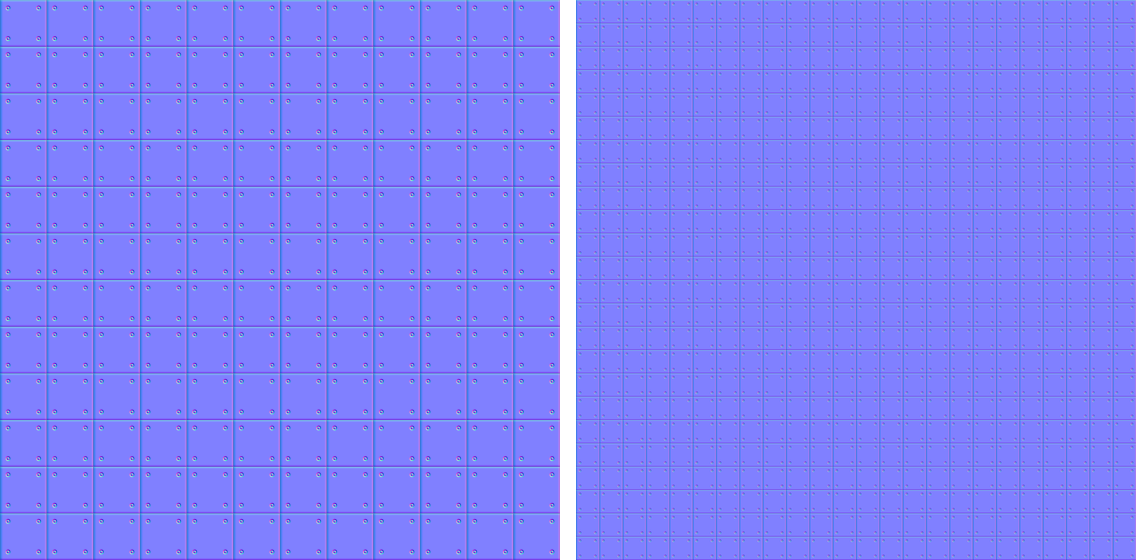
Left, the tile; right, the same tile 2 across and 2 down.
A WebGL 2 fragment shader for this texture map:

```glsl
#version 300 es
precision highp float;
// Tangent-space normal map of square riveted metal panels, 12 by 12.
// Bevel and rivet slopes are summed per panel, turned into a unit normal
// and averaged over a few subsamples to smooth the edges.

uniform vec2 u_resolution;
out vec4 fragColor;

const float PI = 3.14159265;
const float PANELS = 12.0;
const int SUBSAMPLES = 3;

// Bevel widths and peak slopes, in panel units
const float LEFT_WIDTH = 0.070;
const float RIGHT_WIDTH = 0.052;
const float TOP_WIDTH = 0.050;
const float BOTTOM_WIDTH = 0.046;
const float LEFT_SLOPE = 1.05;
const float EDGE_SLOPE = 0.95;

// Dark joint between neighbouring panels
const float SEAM_HALF_WIDTH = 0.008;
const vec3 SEAM_COLOR = vec3(0.30, 0.32, 0.72);

// Rivets: a domed head inside a sunken ring
const float RIVET_INSET = 0.172;
const float RIVET_RADIUS = 0.058;
const float RIVET_SLOPE = 1.5;

// Slope that is steepest at the panel edge and eases to flat inside
float bevelSlope(float edgeDistance, float width, float peak) {
    float t = clamp(1.0 - edgeDistance / width, 0.0, 1.0);
    return peak * t * sqrt(t);
}

// Outward lean of the four panel edges
vec2 panelTilt(vec2 p) {
    float left = bevelSlope(p.x, LEFT_WIDTH, LEFT_SLOPE);
    float right = bevelSlope(1.0 - p.x, RIGHT_WIDTH, EDGE_SLOPE);
    float bottom = bevelSlope(p.y, BOTTOM_WIDTH, EDGE_SLOPE);
    float top = bevelSlope(1.0 - p.y, TOP_WIDTH, EDGE_SLOPE);
    return vec2(right - left, top - bottom);
}

// Dome leans outward, the wall of the ring leans back inward
vec2 rivetTilt(vec2 offset, float radius, float peak) {
    float r = length(offset);
    float wave = sin(2.0 * PI * min(r / radius, 1.0));
    return offset / max(r, 0.0001) * wave * peak;
}

vec3 panelColor(vec2 p) {
    // Fold the panel so that one rivet serves all four corners
    vec2 side = sign(p - 0.5);
    vec2 rivetCenter = 0.5 + side * (0.5 - RIVET_INSET);
    vec2 tilt = panelTilt(p) + rivetTilt(p - rivetCenter, RIVET_RADIUS, RIVET_SLOPE);
    vec3 color = normalize(vec3(tilt, 1.0)) * 0.5 + 0.5;

    // Joint
    vec2 edge = min(p, 1.0 - p);
    float seam = 1.0 - smoothstep(0.3, 1.4, min(edge.x, edge.y) / SEAM_HALF_WIDTH);
    return mix(color, SEAM_COLOR, 0.5 * seam);
}

void main() {
    vec3 sum = vec3(0.0);
    for (int j = 0; j < SUBSAMPLES; j++) {
        for (int i = 0; i < SUBSAMPLES; i++) {
            vec2 jitter = (vec2(i, j) + 0.5) / float(SUBSAMPLES) - 0.5;
            vec2 uv = (gl_FragCoord.xy + jitter) / u_resolution;
            sum += panelColor(fract(uv * PANELS));
        }
    }
    fragColor = vec4(sum / float(SUBSAMPLES * SUBSAMPLES), 1.0);
}
```
